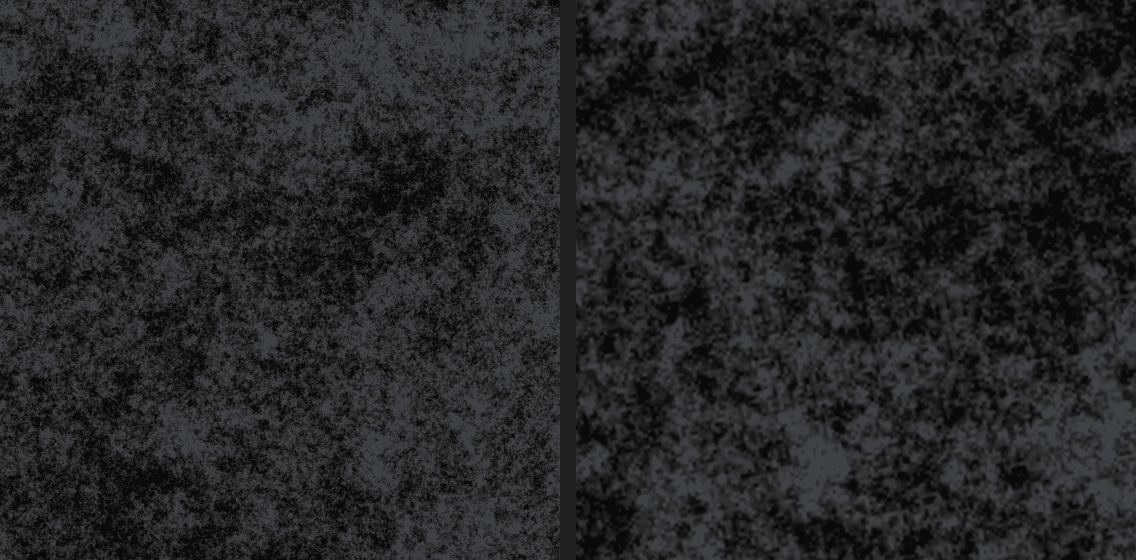
Left, the full canvas; right, a detail of the centre.
Reproduce this texture procedurally as a three.js fragment shader.

```glsl
// Draws a charcoal, grainy mineral surface with soft cloudy dark patches.
varying vec2 vUv;

const vec3 SOOT = vec3(0.035, 0.035, 0.034);
const vec3 CHARCOAL = vec3(0.150, 0.152, 0.156);
const vec3 SLATE = vec3(0.245, 0.255, 0.270);

const int OCTAVES = 8;
const float CLOUD_FREQUENCY = 3.5;   // cells across the canvas in the coarsest layer
const float CLOUD_AMPLITUDE = 0.30;
const float GRAIN_GAIN = 1.15;       // above 1, so that fine grain dominates
const float NOISE_DEVIATION = 0.214; // standard deviation of one noise layer

// Sine-free hash of a lattice point, from 0 to 1
float hash(vec2 p) {
  vec3 q = fract(p.xyx * 0.1031);
  q += dot(q, q.yzx + 33.33);
  return fract((q.x + q.y) * q.z);
}

// Smooth value noise, from 0 to 1
float valueNoise(vec2 p) {
  vec2 cell = floor(p);
  vec2 f = fract(p);
  vec2 blend = f * f * (3.0 - 2.0 * f);
  float bottom = mix(hash(cell), hash(cell + vec2(1.0, 0.0)), blend.x);
  float top = mix(hash(cell + vec2(0.0, 1.0)), hash(cell + vec2(1.0)), blend.x);
  return mix(bottom, top, blend.y);
}

// Layered noise with zero mean and unit deviation
float grain(vec2 p, float frequency, float amplitude, float gain) {
  mat2 turn = mat2(0.8, 0.6, -0.6, 0.8);
  float sum = 0.0;
  float power = 0.0;
  p *= frequency;
  for (int i = 0; i < OCTAVES; i++) {
    sum += amplitude * (valueNoise(p + 61.7) - 0.5);
    power += amplitude * amplitude;
    p = turn * p * 2.0 + 17.3;
    amplitude *= gain;
  }
  return sum / (NOISE_DEVIATION * sqrt(power));
}

// Neutral shadows rising to a flat, cool highlight
vec3 mineralRamp(float tone) {
  vec3 shade = mix(SOOT, CHARCOAL, clamp((tone + 1.70) / 1.55, 0.0, 1.0));
  return mix(shade, SLATE, clamp((tone + 0.15) / 1.55, 0.0, 1.0));
}

void main() {
  float tone = grain(vUv, CLOUD_FREQUENCY, CLOUD_AMPLITUDE, GRAIN_GAIN);
  // Slightly darker towards the lower edge
  tone += 0.3 * (vUv.y - 0.5);
  gl_FragColor = vec4(mineralRamp(tone), 1.0);
}
```
